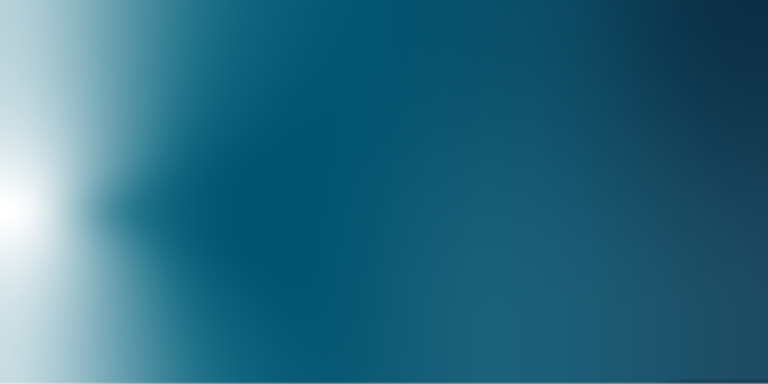
Reproduce this background procedurally as a Shadertoy shader.

```glsl
// Soft teal backdrop: a white glow at the left edge fading to deep blue and navy.

const vec3 WHITE = vec3(1.0);
const vec3 DEEP_TEAL = vec3(0.0, 0.33, 0.44);
const vec3 STEEL = vec3(0.105, 0.38, 0.475);
const vec3 SLATE = vec3(0.115, 0.29, 0.38);
const vec3 DUSK = vec3(0.045, 0.305, 0.405);
const vec3 NAVY = vec3(0.04, 0.18, 0.27);

// Bell-shaped falloff; a higher power gives a flatter top.
float bell(float x, float width, float power) {
    return exp(-pow(abs(x) / width, power));
}

// Horizontal gradients for the upper and lower rows, blended by height.
vec3 backdrop(vec2 uv) {
    vec3 upper = mix(DEEP_TEAL, DUSK, smoothstep(0.42, 0.74, uv.x));
    upper = mix(upper, NAVY, smoothstep(0.66, 0.98, uv.x));
    vec3 lower = mix(DEEP_TEAL, STEEL, smoothstep(0.36, 0.65, uv.x));
    lower = mix(lower, SLATE, smoothstep(0.64, 1.06, uv.x));
    return mix(lower, upper, smoothstep(0.15, 1.05, uv.y));
}

// Light from the left edge: brightest and narrowest at the given height.
float edgeGlow(vec2 uv, float height) {
    float away = uv.y - height;
    float softAway = sqrt(away * away + 0.0025) - 0.05;
    float spread = 1.0 - exp(-4.0 * softAway);
    float core = bell(away, 0.20, 1.5);

    float peak = mix(0.79 - 0.06 * uv.y, 1.0, core);
    float width = mix(0.132, 0.230, spread);
    float power = mix(2.5, 1.65, spread);
    float tail = 0.08 * core * bell(uv.x - 0.19, 0.07, 2.0);
    return min(peak * bell(uv.x, width, power) + tail, 1.0);
}

// Lighten towards white, keeping the faint part of the glow cool.
vec3 addGlow(vec3 base, float glow) {
    vec3 lit = mix(base, WHITE, glow);
    lit.r -= 0.065 * smoothstep(0.0, 0.2, glow) * (1.0 - glow);
    return max(lit, 0.0);
}

// Thin border along the bottom: a pale rim with a dark shade at the right.
vec3 addRim(vec3 colour, vec2 uv) {
    float shade = smoothstep(0.85, 0.90, uv.x) * (1.0 - smoothstep(0.008, 0.014, uv.y));
    float rim = 1.0 - smoothstep(0.002, 0.005, uv.y);
    return mix(mix(colour, NAVY, 0.4 * shade), WHITE, 0.33 * rim);
}

void mainImage(out vec4 fragColor, in vec2 fragCoord) {
    vec2 uv = fragCoord / iResolution.xy;
    vec3 colour = addGlow(backdrop(uv), edgeGlow(uv, 0.45));
    fragColor = vec4(addRim(colour, uv), 1.0);
}
```
